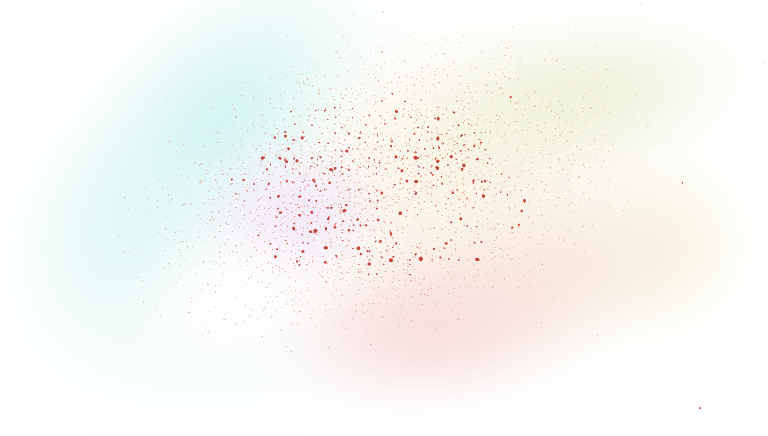
Reproduce this background procedurally as a WebGL 2 fragment shader.

```glsl
#version 300 es
precision highp float;
// Soft pastel glows on white under a tilted cloud of red dust and flecks.
uniform vec2 u_resolution;
out vec4 outColor;

vec3 hash3(vec2 cell) {
  vec3 q = fract(cell.xyx * vec3(0.1031, 0.1030, 0.0973));
  q += dot(q, q.yxz + 33.33);
  return fract((q.xxy + q.yzz) * q.zyx);
}

mat2 rotation(float angle) {
  float c = cos(angle), s = sin(angle);
  return mat2(c, -s, s, c);
}

// Squared distance in a turned ellipse, 1 on its rim
float ellipse(vec2 p, vec2 center, vec2 radii, float angle) {
  vec2 q = rotation(angle) * (p - center) / 1.0;
  q /= radii;
  return dot(q, q);
}

float glow(vec2 p, vec2 center, vec2 radii, float angle) {
  float d = ellipse(p, center, radii, angle);
  return exp(-d - 0.3 * d * d);
}

// Density of the dust: wide halo, dense core and a pale hollow
float dustDensity(vec2 p) {
  float halo = 1.0 - smoothstep(0.1, 1.1, ellipse(p, vec2(0.87, 0.57), vec2(0.66, 0.36), 0.28));
  float core = exp(-ellipse(p, vec2(0.88, 0.57), vec2(0.31, 0.2), 0.1));
  float hollow = exp(-ellipse(p, vec2(0.99, 0.49), vec2(0.12, 0.045), 0.0));
  return (0.38 * halo + 0.5 * core) * (1.0 - 0.8 * hollow);
}

float fleckDensity(vec2 p) {
  float core = 1.0 - smoothstep(0.3, 1.1, ellipse(p, vec2(0.87, 0.56), vec2(0.35, 0.23), 0.0));
  float hollow = exp(-ellipse(p, vec2(0.99, 0.49), vec2(0.13, 0.055), 0.0));
  return core * (1.0 - 0.9 * hollow);
}

// One jittered speck per cell, kept where its random value is below the density
float specks(vec2 p, float size, float radius, float share, bool large, float seed) {
  vec2 cell = floor(p / size);
  vec3 rnd = hash3(cell + seed);
  vec3 shape = hash3(cell + seed + 71.0);
  vec2 center = (cell + 0.5 + (rnd.xy - 0.5) * 0.6) * size;
  float density = large ? fleckDensity(center) : dustDensity(center);
  vec2 q = rotation(shape.x * 6.283) * (p - center);
  q.x *= 1.0 + 0.6 * shape.y;
  float r = radius * mix(0.65, 1.2, shape.z);
  float cover = clamp((r - length(q)) * u_resolution.y + 0.5, 0.0, 1.0);
  return cover * step(rnd.z, density * share);
}

void main() {
  vec2 p = gl_FragCoord.xy / u_resolution.y;
  p.x *= 1.766 * u_resolution.y / u_resolution.x;

  // Pastel glows
  vec3 color = vec3(0.995, 1.0, 0.997);
  color = mix(color, vec3(0.96, 0.985, 0.99), 0.6 * glow(p, vec2(0.45, 0.2), vec2(0.35, 0.16), 0.0));
  color = mix(color, vec3(0.98, 0.95, 0.90), 0.95 * glow(p, vec2(1.08, 0.56), vec2(0.44, 0.32), 0.0));
  color = mix(color, vec3(0.84, 0.96, 0.95), 0.95 * glow(p, vec2(0.5, 0.72), vec2(0.34, 0.2), 0.75));
  color = mix(color, vec3(0.87, 0.97, 0.96), 0.7 * glow(p, vec2(0.29, 0.46), vec2(0.24, 0.2), 1.0));
  color = mix(color, vec3(0.94, 0.95, 0.86), 0.95 * glow(p, vec2(1.31, 0.77), vec2(0.32, 0.14), 0.2));
  color = mix(color, vec3(0.98, 0.97, 0.90), 0.8 * glow(p, vec2(1.52, 0.43), vec2(0.17, 0.17), 0.3));
  color = mix(color, vec3(0.97, 0.91, 0.86), 0.85 * glow(p, vec2(1.24, 0.36), vec2(0.34, 0.15), 0.25));
  color = mix(color, vec3(0.97, 0.87, 0.87), 0.9 * glow(p, vec2(0.99, 0.25), vec2(0.28, 0.15), 0.1));
  color = mix(color, vec3(0.95, 0.91, 0.97), 0.85 * glow(p, vec2(0.68, 0.51), vec2(0.18, 0.14), 0.0));
  color = mix(color, vec3(0.995), 0.85 * glow(p, vec2(0.52, 0.3), vec2(0.19, 0.13), 0.3));

  // Fine dust, warmer and paler toward the rim
  float core = exp(-ellipse(p, vec2(0.87, 0.56), vec2(0.42, 0.28), 0.1));
  vec3 dustColor = mix(vec3(0.86, 0.68, 0.52), vec3(0.80, 0.36, 0.28), core);
  for (int i = 0; i < 3; i++) {
    float layer = float(i);
    vec2 q = rotation(0.4 + layer) * p;
    // Turned grids keep the rows from lining up; densities use the upright plane
    vec2 warp = 0.004 * sin(p.yx * (37.0 + 11.0 * layer) + layer);
    float grain = specks(p + warp, 0.0125 + 0.003 * layer, 0.0012 + 0.0002 * layer,
                         0.65, false, 19.0 * layer + 5.0);
    color = mix(color, dustColor, grain * mix(0.55, 0.8, hash3(floor(q * 60.0)).x));
  }

  // Larger red flecks in the core
  for (int i = 0; i < 3; i++) {
    float layer = float(i);
    float fleck = specks(p, 0.019 + 0.008 * layer, 0.0022 + 0.0011 * layer,
                         0.42 - 0.1 * layer, true, 43.0 * layer + 131.0);
    color = mix(color, vec3(0.74, 0.18, 0.15), 0.85 * fleck);
  }

  // A few white sparks
  color = mix(color, vec3(1.0), 0.8 * specks(p, 0.06, 0.003, 0.12, false, 307.0));
  outColor = vec4(color, 1.0);
}
```
